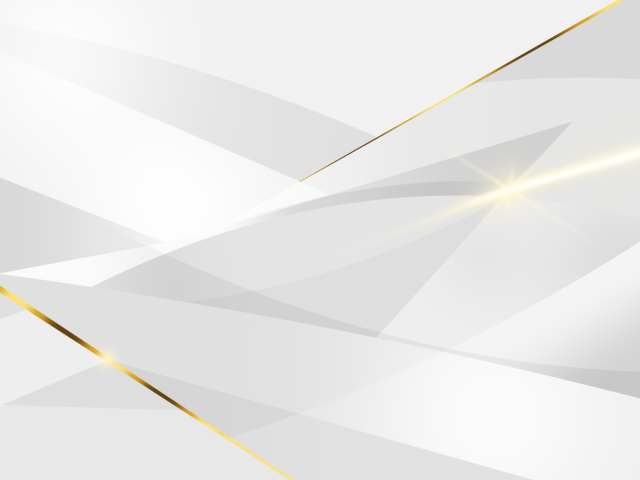
This background is drawn by a Shadertoy shader. Its source:

```glsl
// Coverage of the positive side of a signed distance
float cover(float d) {
    return smoothstep(-0.8, 0.8, d * iResolution.y / 3.0);
}

// Coverage below the straight line through a and b
float underLine(vec2 p, vec2 a, vec2 b) {
    float slope = (b.y - a.y) / (b.x - a.x);
    return cover((a.y + slope * (p.x - a.x) - p.y) / sqrt(1.0 + slope * slope));
}

// Height of the parabola through a, b and c
float arc(float x, vec2 a, vec2 b, vec2 c) {
    float s = (b.y - a.y) / (b.x - a.x);
    float t = (c.y - b.y) / (c.x - b.x);
    return a.y + (x - a.x) * (s + (x - b.x) * (t - s) / (c.x - a.x));
}

float underArc(vec2 p, vec2 a, vec2 b, vec2 c) {
    return cover(arc(p.x, a, b, c) - p.y);
}

float glow(vec2 p, vec2 center, float radius) {
    vec2 d = (p - center) / radius;
    return exp(-dot(d, d));
}

// Soft streak through the origin along an angle
float ray(vec2 q, float angle, float reach, float width) {
    vec2 dir = vec2(cos(angle), sin(angle));
    float along = dot(q, dir) / reach;
    float across = (q.y * dir.x - q.x * dir.y) / width;
    return exp(-along * along - across * across);
}

// Metallic strip: x is position along it, y its coverage
vec2 strip(vec2 p, vec2 a, vec2 b, float startWidth, float endWidth) {
    vec2 ab = b - a;
    float t = dot(p - a, ab) / dot(ab, ab);
    float d = length(p - a - ab * clamp(t, 0.0, 1.0));
    return vec2(t, cover(mix(startWidth, endWidth, clamp(t, 0.0, 1.0)) - d));
}

vec3 gold(float shine) {
    vec3 metal = mix(vec3(0.40, 0.25, 0.06), vec3(0.84, 0.64, 0.14), smoothstep(0.0, 0.6, shine));
    return mix(metal, vec3(1.0, 0.88, 0.45), smoothstep(0.6, 1.0, shine));
}

void mainImage(out vec4 fragColor, in vec2 fragCoord) {
    vec2 p = fragCoord / iResolution.xy * vec2(4.0, 3.0);

    // Upper left sheets
    float v = 0.945 + 0.045 * glow(p, vec2(0.4, 2.65), 0.6);
    float underFold = underLine(p, vec2(0.0, 2.677), vec2(2.552, 1.573));
    float underCrest = underArc(p, vec2(0.0, 2.854), vec2(1.3, 2.54), vec2(2.92, 1.88));
    v -= (0.015 + 0.05 * smoothstep(0.2, 2.2, p.x)) * underCrest * (1.0 - underFold);
    v += 0.05 * glow(p, vec2(1.1, 1.7), 0.65) * underFold;
    float leftShade = 0.85 + 0.12 * smoothstep(0.0, 1.3, p.x);
    v = mix(v, leftShade, underLine(p, vec2(0.0, 1.89), vec2(1.146, 1.44)));

    // Upper right sheet
    float underGold = underLine(p, vec2(1.875, 1.865), vec2(3.88, 3.0));
    float rightSheet = underGold * smoothstep(1.15, 1.4, p.x);
    v = mix(v, mix(0.94, 0.85, smoothstep(1.4, 3.5, p.x)), rightSheet);
    v += 0.05 * rightSheet * underArc(p, vec2(2.03, 2.31), vec2(2.97, 2.479), vec2(4.0, 2.505));
    v -= 0.025 * rightSheet * (1.0 - underFold) * (1.0 - smoothstep(2.4, 3.2, p.x));

    // Pale beam, pointed sheet and curved ribbon
    float beam = underLine(p, vec2(0.0, 1.292), vec2(1.2, 1.516));
    v = mix(v, 0.98, beam * (1.0 - smoothstep(1.2, 1.9, p.x)));
    float inPoint = 1.0 - underLine(p, vec2(1.927, 0.422), vec2(3.578, 2.24));
    float point = inPoint * underLine(p, vec2(1.3, 1.552), vec2(3.578, 2.24));
    v = mix(v, mix(0.93, 0.82, smoothstep(1.3, 3.2, p.x)), point * smoothstep(1.3, 1.9, p.x));
    float body = underArc(p, vec2(1.56, 1.594), vec2(2.604, 1.771), vec2(4.0, 1.635));
    float ribbon = underArc(p, vec2(1.3, 1.552), vec2(2.19, 1.802), vec2(3.125, 1.865));
    v -= 0.055 * ribbon * smoothstep(1.3, 1.9, p.x) * (1.0 - smoothstep(2.7, 3.2, p.x));

    // Central body
    float belly = underArc(p, vec2(0.26, 1.094), vec2(1.56, 1.177), vec2(3.125, 1.75));
    float inner = 0.895 - 0.025 * belly - 0.03 * glow(p, vec2(0.9, 1.2), 0.45);
    float outer = 0.935 - 0.07 * glow(p, vec2(3.9, 1.35), 0.5) - 0.03 * glow(p, vec2(3.0, 1.4), 0.3);
    v = mix(v, mix(outer, inner, inPoint), body);

    // Right swell and the dark sweep under it
    float swell = arc(p.x, vec2(0.52, 0.03), vec2(2.6, 0.72), vec2(4.0, 1.49)) - p.y;
    float inSwell = cover(swell);
    float swellShade = mix(0.955, 0.83, smoothstep(0.1, 0.75, swell) * smoothstep(2.5, 3.8, p.x));
    v = mix(v, swellShade, inSwell);
    float sweep = underArc(p, vec2(1.146, 1.36), vec2(2.396, 0.917), vec2(4.0, 0.677));
    v -= 0.045 * sweep * smoothstep(0.5, 1.2, p.x);

    // Floor
    float under = underArc(p, vec2(0.52, 1.214), vec2(2.083, 0.943), vec2(4.0, 0.51));
    float floorShade = mix(0.88, 0.92, smoothstep(1.5, 2.8, p.x)) + 0.015 * inSwell;
    floorShade += 0.05 * glow(p, vec2(3.1, 0.4), 0.7);
    v = mix(v, floorShade, under);
    float shadow = underLine(p, vec2(0.677, 0.75), vec2(3.333, 0.0));
    v = mix(v, 0.835 + 0.02 * smoothstep(0.8, 2.5, p.x) + 0.03 * inSwell, shadow);

    // Lower left corner
    float corner = underLine(p, vec2(0.0, 1.193), vec2(1.823, 0.0));
    float wedge = underLine(p, vec2(0.0, 0.464), vec2(0.677, 0.75));
    float cornerShade = 0.935 - 0.065 * wedge + 0.04 * cover(0.47 - 0.03 * p.x - p.y);
    v = mix(v, cornerShade, corner * underLine(p, vec2(0.0, 1.005), vec2(1.72, 1.635)));
    vec3 color = vec3(v);

    // Gold strips
    vec2 upper = strip(p, vec2(1.875, 1.865), vec2(3.88, 3.0), 0.002, 0.010);
    color = mix(color, gold(0.5 + 0.5 * cos(11.4 * (upper.x - 1.0))), upper.y);
    vec2 lower = strip(p, vec2(0.0, 1.193), vec2(1.823, 0.0), 0.018, 0.007);
    float shine = max(0.5 + 0.5 * cos(19.0 * (lower.x - 0.06)), smoothstep(0.6, 0.8, lower.x));
    color = mix(color, gold(shine), lower.y);

    // Flare beam, rays and sparkles
    vec2 q = p - vec2(3.188, 1.8125);
    float along = dot(q, vec2(0.961, 0.277));
    float across = dot(q, vec2(-0.277, 0.961));
    float spread = 0.02 + 0.026 * max(along, 0.0);
    float streak = exp(-pow(across / spread, 2.0)) * smoothstep(-0.5, 0.05, along);
    float halo = exp(-pow(across / (spread * 2.2), 2.0)) * smoothstep(-0.5, 0.0, along);
    color = mix(color, vec3(1.0, 0.95, 0.76), 0.6 * halo * exp(-0.9 * max(along, 0.0)));
    float rays = ray(q, 0.36, 0.6, 0.025) + 0.6 * ray(q, 0.83, 0.25, 0.015);
    rays += 0.5 * ray(q, -0.56, 0.5, 0.015) + 0.5 * ray(q, 1.45, 0.13, 0.02);
    rays += 0.7 * glow(p, vec2(3.188, 1.8125), 0.14);
    rays += glow(p, vec2(0.667, 0.755), 0.055);
    color = mix(color, vec3(1.0, 0.97, 0.83), min(rays * 0.8, 1.0));
    color = mix(color, vec3(1.0, 1.0, 0.97), streak);
    fragColor = vec4(clamp(color, 0.0, 1.0), 1.0);
}
```
